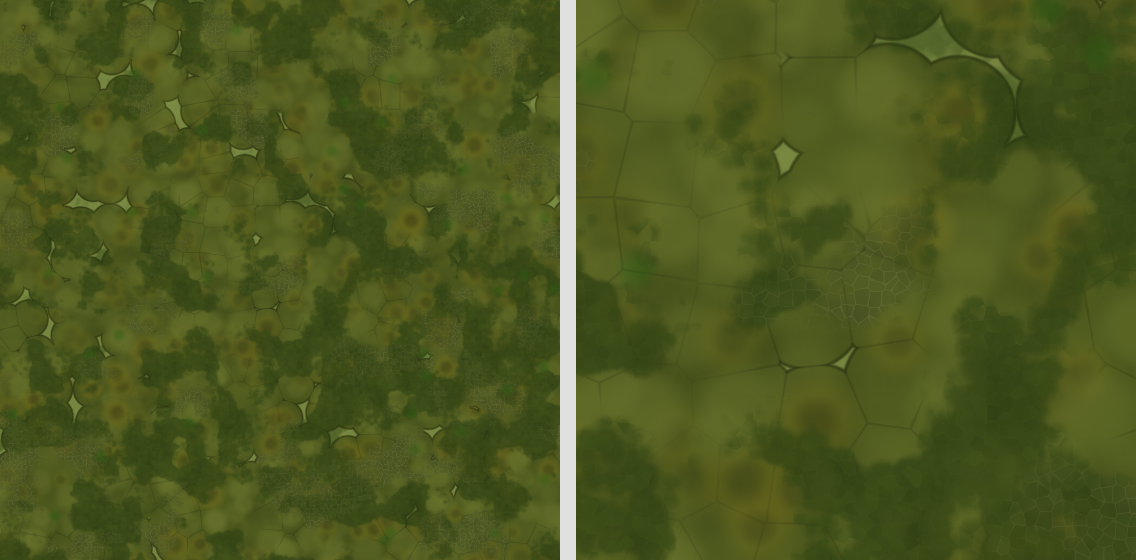
Left, the full canvas; right, a detail of the centre.
Reproduce this texture procedurally as a Shadertoy shader.

```glsl
// Mossy plant tissue: soft olive discs, dark leafy clumps, fine cell networks and pale slivers.

const vec3 OLIVE      = vec3(0.285, 0.330, 0.108);
const vec3 DEEP_GREEN = vec3(0.195, 0.265, 0.078);
const vec3 PALE_OLIVE = vec3(0.415, 0.455, 0.175);
const vec3 RING_OCHRE = vec3(0.410, 0.405, 0.105);
const vec3 RING_CORE  = vec3(0.300, 0.295, 0.085);
const vec3 GREY_MOSS  = vec3(0.290, 0.325, 0.145);
const vec3 WALL_LIGHT = vec3(0.385, 0.420, 0.215);
const vec3 SLIVER     = vec3(0.520, 0.590, 0.300);
const vec3 LEAF_GREEN = vec3(0.170, 0.370, 0.070);

vec3 hash3(vec2 cell, float seed) {
    vec3 v = fract(vec3(cell.xyx + seed * 7.31) * vec3(0.1031, 0.1030, 0.0973));
    v += dot(v, v.yxz + 33.33);
    return fract((v.xxy + v.yzz) * v.zyx);
}

// Shared jittered centre, so that discs and slivers line up.
vec2 cellCentre(vec2 cell, float seed) {
    return cell + 0.1 + 0.8 * hash3(cell, seed).xy;
}

// Cellular noise: nearest distance, second distance, random id of the nearest cell.
vec3 cellular(vec2 q, float seed) {
    vec3 best = vec3(9.0, 9.0, 0.0);
    for (int y = -1; y <= 1; y++)
    for (int x = -1; x <= 1; x++) {
        vec2 cell = floor(q) + vec2(x, y);
        float d = length(q - cellCentre(cell, seed));
        if (d < best.x) best = vec3(d, best.x, hash3(cell, seed).z);
        else best.y = min(best.y, d);
    }
    return best;
}

// Smooth cellular noise: random cell values blended by distance.
float blotches(vec2 q, float seed) {
    vec2 sum = vec2(0.0);
    for (int y = -1; y <= 1; y++)
    for (int x = -1; x <= 1; x++) {
        vec2 cell = floor(q) + vec2(x, y);
        vec2 away = q - cellCentre(cell, seed);
        sum += exp(-5.0 * dot(away, away)) * vec2(hash3(cell, seed).z, 1.0);
    }
    return sum.x / sum.y;
}

// Blurred discs, some of them ochre rings with a darker core.
vec3 paintDiscs(vec3 colour, vec2 q, float seed, float strength) {
    for (int y = -1; y <= 1; y++)
    for (int x = -1; x <= 1; x++) {
        vec2 cell = floor(q) + vec2(x, y);
        vec3 h = hash3(cell, seed + 5.0);
        float d = length(q - cellCentre(cell, seed)) / mix(0.55, 0.85, h.x);
        float body = 1.0 - smoothstep(0.4, 1.0, d);
        float ring = step(h.y, 0.27);
        vec3 ringTone = mix(RING_CORE, RING_OCHRE, smoothstep(0.15, 0.55, d));
        vec3 tone = mix(PALE_OLIVE, ringTone, ring);
        float amount = mix(0.08 + 0.62 * h.z * h.z, 0.2 + 0.5 * h.z, ring);
        colour = mix(colour, tone, body * amount * strength);
    }
    return colour;
}

void mainImage(out vec4 fragColor, in vec2 fragCoord) {
    vec2 p = fragCoord / iResolution.y;
    float pixel = 1.0 / iResolution.y;

    // Fine cells roughen every patch border
    vec3 clump = cellular(p * 75.0, 1.0);
    vec3 grain = cellular(p * 130.0, 2.0);
    float rough = 0.14 * (0.45 - clump.x) + 0.07 * (grain.z - 0.5);

    // Patch masks
    float darkField = 0.62 * blotches(p * 16.0, 3.0) + 0.38 * blotches(p * 36.0, 4.0);
    float dark = smoothstep(0.46, 0.64, darkField + rough);
    float greyField = 0.7 * blotches(p * 15.0, 6.0) + 0.3 * blotches(p * 40.0, 7.0);
    float grey = smoothstep(0.62, 0.76, greyField + rough) * (1.0 - 0.6 * dark);

    // Ground with dark clumps
    float shade = 0.92 + 0.16 * blotches(p * 28.0, 8.0);
    vec3 colour = mix(OLIVE * shade, DEEP_GREEN, 0.85 * dark);
    colour *= 1.0 + dark * (0.10 * (grain.z - 0.5) + 0.08 * (0.4 - clump.x));

    // Grey patches with a pale network of cell walls
    float wallWidth = 0.07 + 130.0 * pixel * 0.3;
    float wall = 1.0 - smoothstep(0.02, wallWidth + 0.04, grain.y - grain.x);
    colour = mix(colour, GREY_MOSS * (0.94 + 0.12 * grain.z), 0.65 * grey);
    colour = mix(colour, WALL_LIGHT, wall * (0.5 * grey + 0.05));

    // Two layers of discs, fading over the dark clumps
    float open = (1.0 - 0.8 * dark) * (1.0 - 0.55 * grey);
    colour = paintDiscs(colour, p * 29.0, 11.0, 0.75 * open);
    colour = paintDiscs(colour, p * 22.0, 12.0, open);

    // Faint seams where discs meet
    vec3 disc = cellular(p * 22.0, 12.0);
    float seam = 1.0 - smoothstep(0.0, 0.035 + 22.0 * pixel, disc.y - disc.x);
    float seamArea = smoothstep(0.5, 0.7, blotches(p * 11.0, 13.0));
    colour *= 1.0 - 0.13 * seam * seamArea * open;

    // Sparse bright slivers in the gaps between discs, with dark rims
    float gap = disc.x - 0.74;
    float edge = 22.0 * pixel;
    float rare = smoothstep(0.56, 0.62, blotches(p * 9.0, 14.0)) * (1.0 - 0.5 * dark);
    float rim = 1.0 - smoothstep(0.0, 0.03 + edge, abs(gap));
    colour *= 1.0 - 0.25 * rim * rare;
    colour = mix(colour, SLIVER, 0.75 * rare * smoothstep(0.0, 0.03 + edge, gap));

    // Rare vivid green spots
    vec3 spot = cellular(p * 24.0, 15.0);
    float glow = step(0.93, spot.z) * (1.0 - smoothstep(0.05, 0.38, spot.x));
    colour = mix(colour, LEAF_GREEN, 0.4 * glow);

    fragColor = vec4(colour, 1.0);
}
```
